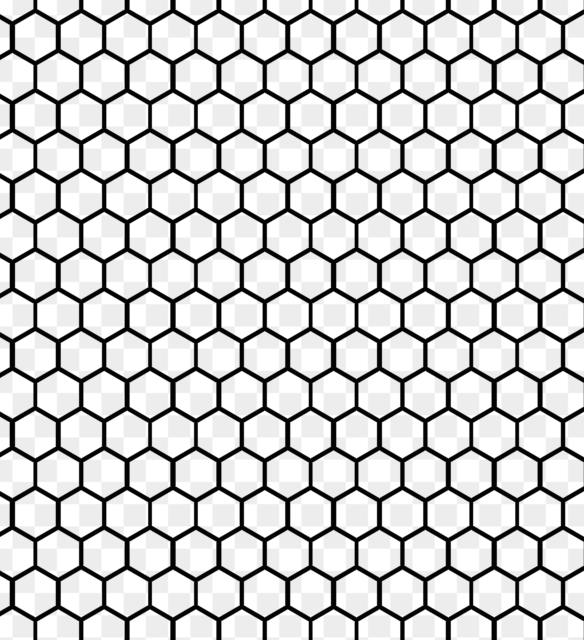
A WebGL 2 fragment shader for this pattern:

```glsl
#version 300 es
precision highp float;

#define CELL_PITCH 0.0717
#define CELL_ORIGIN vec2(0.0552, 0.0727)
#define LINE_WIDTH 0.0070
#define WIDTH_VARIATION 0.18
#define CHECK_SIZE 0.03472
#define CHECK_ORIGIN vec2(0.0543, 0.0039)
#define EDGE_SOFTNESS 0.0014
#define INK vec3(0.01)
#define PAPER_LIGHT vec3(1.0)
#define PAPER_SHADE vec3(0.93)

uniform vec2 u_resolution;
out vec4 fragColor;

const float TAU = 6.28318;
const vec2 HEX_PERIOD = vec2(1.0, 1.73205);
const vec2 HEX_SLANT = vec2(0.5, 0.866025);

// Offset from the nearest centre of a pointy-top hexagon grid of unit pitch.
vec2 hexOffset(vec2 p) {
    vec2 halfPeriod = 0.5 * HEX_PERIOD;
    vec2 a = mod(p + halfPeriod, HEX_PERIOD) - halfPeriod;
    vec2 b = mod(p, HEX_PERIOD) - halfPeriod;
    return dot(a, a) < dot(b, b) ? a : b;
}

// Signed distance to the grid lines, negative inside them.
float hexLineDistance(vec2 p) {
    vec2 g = abs(hexOffset(p));
    float halfWidth = 0.5 * LINE_WIDTH / CELL_PITCH;

    // Upright edges thicken and thin in a beat of seven half-columns.
    float column = round(2.0 * p.x);
    float beat = cos(TAU * 3.0 * (column + 1.0) / 7.0);
    float upright = 0.5 - g.x - halfWidth * (1.0 + WIDTH_VARIATION * beat);
    float slanted = 0.5 - dot(g, HEX_SLANT) - halfWidth;
    return min(upright, slanted);
}

// Smooth square wave: +1 on even squares, -1 on odd ones.
float squareWave(float x, float soft) {
    float side = abs(mod(x - 0.5, 2.0) - 1.0) - 0.5;
    return 2.0 * smoothstep(-soft, soft, side) - 1.0;
}

float checkerShade(vec2 p, float soft) {
    return 0.5 - 0.5 * squareWave(p.x, soft) * squareWave(p.y, soft);
}

void main() {
    vec2 uv = gl_FragCoord.xy / u_resolution.y;
    float soft = max(EDGE_SOFTNESS, 0.7 / u_resolution.y);

    // Checkered ground
    float shade = checkerShade((uv - CHECK_ORIGIN) / CHECK_SIZE, soft / CHECK_SIZE);
    vec3 color = mix(PAPER_LIGHT, PAPER_SHADE, shade);

    // Hexagon outlines
    float d = hexLineDistance((uv - CELL_ORIGIN) / CELL_PITCH) * CELL_PITCH;
    color = mix(INK, color, smoothstep(-soft, soft, d));

    fragColor = vec4(color, 1.0);
}
```
